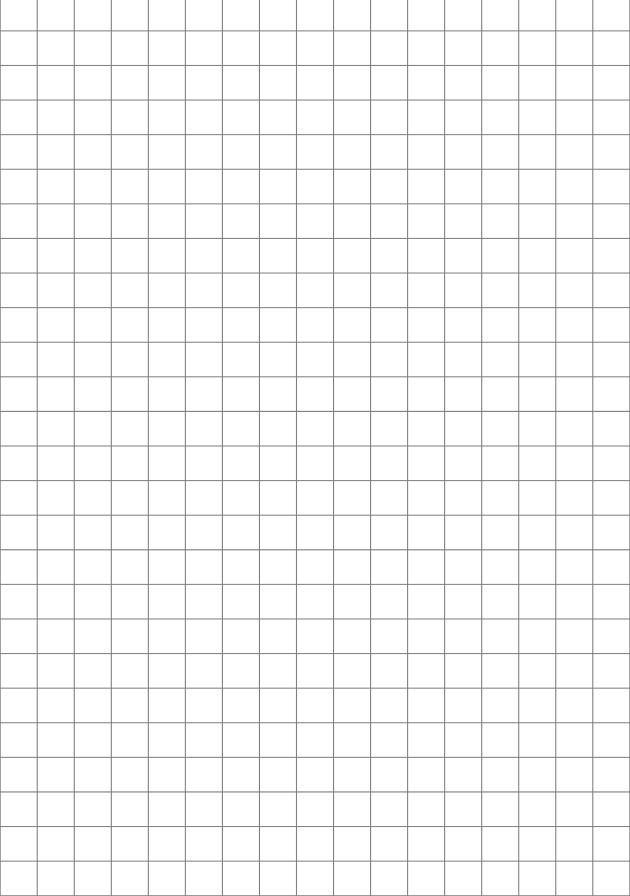
Give the GLSL for this pattern, as a Shadertoy shader.

```glsl
// Squared paper: thin grey ruled lines on white, 17 columns by about 26 rows.

const vec3 PAPER = vec3(1.0);
const vec3 INK = vec3(0.5);

// All sizes are fractions of the canvas width (x) or height (y).
const vec2 FIRST_LINE = vec2(0.0003, 0.0003);
const vec2 PITCH = vec2(0.05879, 0.03861);
const vec2 LINE_WIDTH = vec2(0.00172, 0.00115);
const float HEAVY_SCALE = 1.1;

// Index of the ruled line nearest to a coordinate.
float nearestLine(float coord, float first, float pitch) {
    return floor((coord - first) / pitch + 0.5);
}

// Soft coverage: a line thinner than a pixel is widened to one and faded.
float lineCoverage(float dist, float width, float pixel) {
    float drawnWidth = max(width, pixel);
    float overlap = 0.5 * (drawnWidth + pixel) - abs(dist);
    return clamp(overlap / pixel, 0.0, 1.0) * width / drawnWidth;
}

// Slightly heavier printing on a few of the horizontal rules.
float rowWeight(float row) {
    bool heavy = any(lessThan(abs(vec3(3.0, 10.0, 14.0) - row), vec3(0.5)));
    return heavy ? HEAVY_SCALE : 1.0;
}

// Coverage of the indexed line along one axis.
float ruledLine(float coord, float index, float first, float pitch,
                float width, float pixel) {
    return lineCoverage(coord - first - index * pitch, width, pixel);
}

void mainImage(out vec4 fragColor, in vec2 fragCoord) {
    vec2 uv = fragCoord / iResolution.xy;
    vec2 pixel = 1.0 / iResolution.xy;

    // Vertical and horizontal rules
    float column = nearestLine(uv.x, FIRST_LINE.x, PITCH.x);
    float row = nearestLine(uv.y, FIRST_LINE.y, PITCH.y);
    float vertical = ruledLine(uv.x, column, FIRST_LINE.x, PITCH.x,
                               LINE_WIDTH.x, pixel.x);
    float horizontal = ruledLine(uv.y, row, FIRST_LINE.y, PITCH.y,
                                 LINE_WIDTH.y * rowWeight(row), pixel.y);

    // Union of both coverages, so crossings keep the ink colour
    float ink = 1.0 - (1.0 - vertical) * (1.0 - horizontal);
    fragColor = vec4(mix(PAPER, INK, ink), 1.0);
}
```
